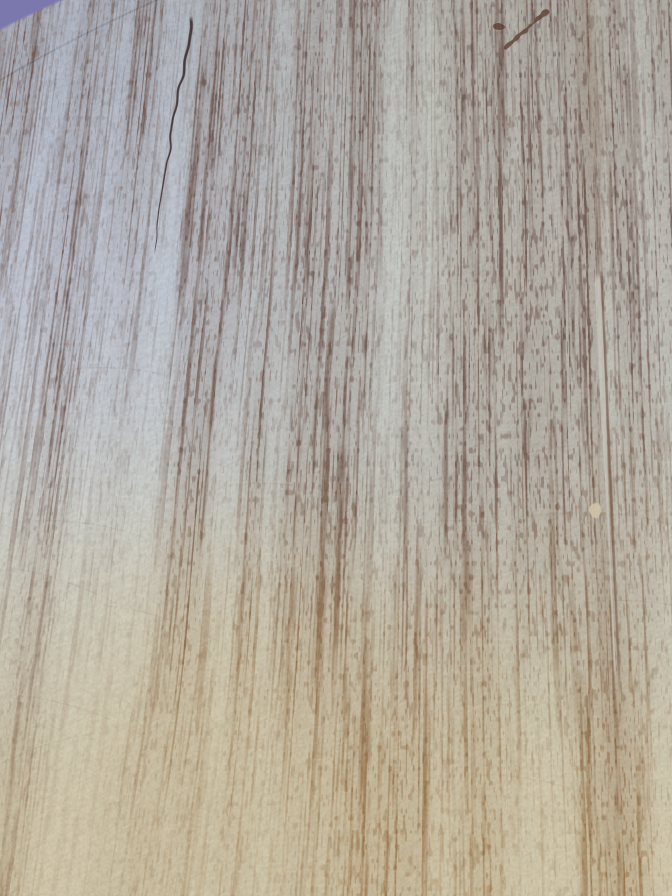
This texture is drawn by a Shadertoy shader. Its source:

```glsl
// Whitewashed timber board: thin paint over brown wood, rubbed along the grain.
// Stretched noise in a fanning grain coordinate gives bands, lines and pores;
// a crack, a groove, a knot and faint scratches are laid over it.

float hash(vec2 p) {
    vec3 q = fract(p.xyx * 0.1031);
    q += dot(q, q.yzx + 33.33);
    return fract((q.x + q.y) * q.z);
}

float noise(vec2 p) {
    vec2 i = floor(p), f = fract(p);
    f = f * f * (3.0 - 2.0 * f);
    return mix(mix(hash(i), hash(i + vec2(1, 0)), f.x),
               mix(hash(i + vec2(0, 1)), hash(i + vec2(1, 1)), f.x), f.y);
}

float segment(vec2 p, vec2 a, vec2 b) {
    vec2 d = b - a;
    return length(p - a - d * clamp(dot(p - a, d) / dot(d, d), 0.0, 1.0));
}

// Soft bump around a centre
float bump(float x, float width) {
    return exp(-x * x / (width * width));
}

// Soft-edged line of a given half width
float stroke(float dist, float width) {
    return 1.0 - smoothstep(width - 0.001, width + 0.0015, dist);
}

void mainImage(out vec4 fragColor, in vec2 fragCoord) {
    vec2 p = fragCoord / iResolution.x;
    p.y *= 1.3333 * iResolution.x / iResolution.y;

    // Grain leans right on the left side and stands upright on the right
    float lean = mix(0.15, -0.04, smoothstep(-0.1, 1.0, p.x));
    float g = p.x - (p.y - 0.67) * lean + 0.006 * noise(p * vec2(4.0, 3.0));

    // Paint colour: cream below, grey above, cool light from the upper left
    float cloud = noise(p * 3.0 + 5.0) - 0.5;
    float height = smoothstep(0.1, 0.75, p.y + 0.2 * cloud);
    vec3 paint = mix(vec3(0.80, 0.765, 0.66), vec3(0.765, 0.77, 0.74), height);
    float cool = smoothstep(0.75, 0.05, p.x) * smoothstep(0.4, 0.95, p.y);
    paint = mix(paint, vec3(0.715, 0.75, 0.815), 0.9 * cool);
    paint += 0.05 * bump(length((p - vec2(0.0, 0.75)) * vec2(1.0, 0.7)), 0.25);
    paint -= 0.04 * smoothstep(0.9, 1.4, p.y);

    // Wood colour showing through: tan below, mauve brown above
    vec3 wood = mix(vec3(0.61, 0.475, 0.31), vec3(0.445, 0.36, 0.335),
                    smoothstep(0.0, 0.95, p.y + 0.4 * cloud - 0.2 * p.x + 0.15));

    // Broad worn bands with soft sides
    float band = 0.5 * noise(vec2(g * 10.0 + 3.0, p.y * 0.9))
               + 0.5 * noise(vec2(g * 36.0, p.y * 1.7 + 8.0));
    float worn = smoothstep(0.25, 0.9, band + 0.07 * bump(g - 0.62, 0.2));

    // Hair-fine lines, broken in places, and tiny pores
    float hair = noise(vec2(g * 360.0 + 40.0, p.y * 5.0));
    float thread = noise(vec2(g * 190.0 + 9.0, p.y * 3.0));
    float broken = noise(vec2(g * 300.0, p.y * 28.0));
    float lines = smoothstep(0.42, 0.85, 0.45 * hair + 0.33 * thread + 0.22 * broken);
    float pores = smoothstep(0.58, 0.9, noise(vec2(g * 340.0 + 70.0, p.y * 95.0)));
    float cover = 0.22 * worn + lines * (0.2 + 0.62 * worn)
                + pores * (0.07 + 0.25 * worn + 0.12 * p.x);
    cover *= mix(0.6, 1.05, smoothstep(0.0, 0.6, p.x + 0.6 * p.y - 0.15));
    vec3 color = mix(paint, wood, clamp(cover, 0.0, 0.95));

    // Rich brown streak near the right edge, strongest high and low
    float streak = bump(g - 0.902, 0.02) * (0.35 + 0.65 * lines)
                 * (0.2 + 0.6 * bump(p.y - 1.2, 0.2) + 0.6 * bump(p.y - 0.42, 0.25));
    color = mix(color, vec3(0.47, 0.34, 0.24), 0.7 * streak);

    // Slanted sanding texture and fine speckle
    vec2 slant = vec2(p.x + 0.55 * p.y, p.y - 0.55 * p.x);
    color += 0.025 * (noise(slant * vec2(90.0, 260.0)) - 0.5);
    color += 0.04 * (noise(p * 330.0) - 0.5);

    // Faint curved scratches across the grain
    for (int i = 0; i < 18; i++) {
        float k = float(i);
        vec2 c = vec2(hash(vec2(k, 1.0)), 0.1 + 0.8 * hash(vec2(k, 7.0)));
        vec2 q = p - c;
        float slope = 0.9 * (hash(vec2(k, 13.0)) - 0.4);
        float d = abs(q.y - slope * q.x + 1.2 * q.x * q.x) / sqrt(1.0 + slope * slope);
        float reach = 1.0 - smoothstep(0.03, 0.13, abs(q.x));
        color = mix(color, wood, 0.2 * reach * broken * stroke(d, 0.0008));
    }

    // Jagged crack tapering downwards
    float t = clamp((1.307 - p.y) / 0.347, 0.0, 1.0);
    float crackX = 0.286 - 0.065 * t + 0.01 * t * t
                 + 0.006 * (noise(vec2(p.y * 45.0, 2.0)) - 0.5);
    float inCrack = smoothstep(0.95, 0.97, p.y) * smoothstep(1.312, 1.3, p.y);
    float crack = stroke(abs(p.x - crackX), mix(0.002, 0.0003, t));
    color = mix(color, vec3(0.24, 0.18, 0.19), 0.9 * crack * inCrack);

    // Long groove with a pale lip and a shaded side
    float grooveX = p.x - 0.889 - 0.044 * (0.925 - p.y);
    float inGroove = smoothstep(0.28, 0.36, p.y) * smoothstep(0.93, 0.915, p.y);
    color = mix(color, vec3(0.46, 0.36, 0.30), 0.6 * inGroove * stroke(abs(grooveX - 0.006), 0.0015));
    color = mix(color, vec3(0.78, 0.77, 0.74), 0.8 * inGroove
              * stroke(abs(grooveX), mix(0.001, 0.004, smoothstep(0.5, 0.8, p.y))));
    float chip = length((p - vec2(0.886, 0.573)) * vec2(1.3, 1.0)) + 0.006 * noise(p * 120.0);
    color = mix(color, vec3(0.82, 0.77, 0.66), 0.85 * stroke(chip, 0.013));

    // Small knot and a brown gouge at the upper right
    float rough = 0.005 * noise(p * 130.0);
    float knot = stroke(length((p - vec2(0.741, 1.295)) * vec2(0.8, 1.2)) + rough, 0.009);
    float gouge = stroke(segment(p, vec2(0.752, 1.262), vec2(0.813, 1.316)) + rough, 0.0055);
    color = mix(color, vec3(0.36, 0.25, 0.19), 0.8 * max(knot, gouge));

    // Rounded board corner with a bluish ground behind it
    float corner = p.y - 1.289 - 0.5 * p.x + 0.3 * p.x * p.x;
    color = mix(color, vec3(0.48, 0.47, 0.68), smoothstep(-0.003, 0.004, corner));
    color -= 0.07 * stroke(abs(corner + 0.075 - 0.08 * p.x), 0.0015) * smoothstep(0.32, 0.2, p.x);

    fragColor = vec4(clamp(color, 0.0, 1.0), 1.0);
}
```
